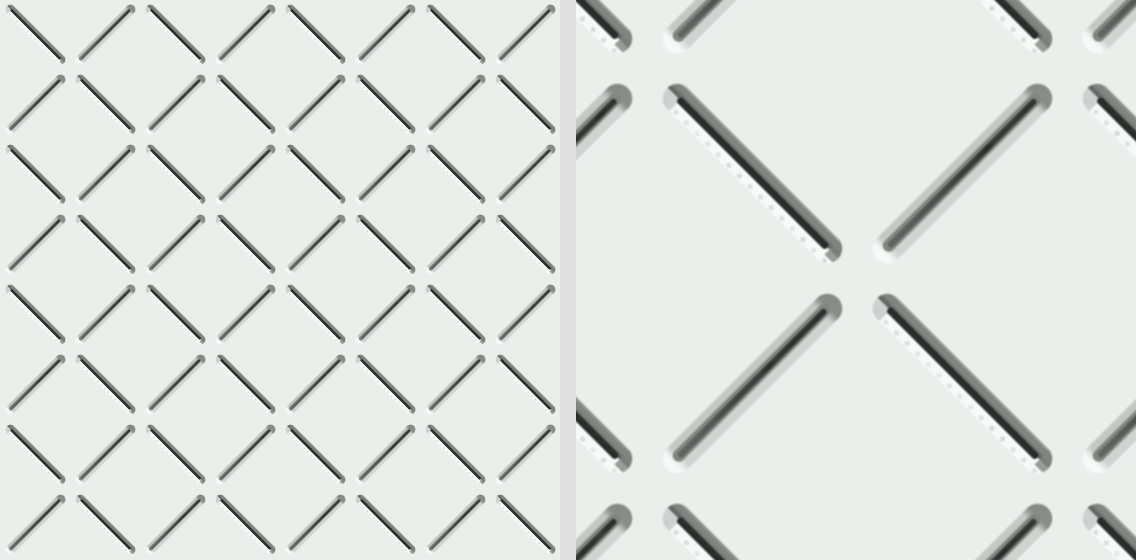
Left, the full canvas; right, a detail of the centre.
Give the GLSL for this pattern, as a three.js fragment shader.

```glsl
// Pale sheet with an 8 by 8 grid of diagonal embossed slots, alternating in direction
varying vec2 vUv;

const vec3 SHEET = vec3(0.918, 0.938, 0.926);
const vec3 SHINE = vec3(0.965, 0.98, 0.97);
const vec3 LIGHT = vec3(0.76, 0.79, 0.77);
const vec3 MIDDLE = vec3(0.50, 0.52, 0.50);
const vec3 SHADE = vec3(0.38, 0.40, 0.39);
const vec3 DARK = vec3(0.16, 0.175, 0.165);

float hash(vec2 p) {
  return fract(sin(dot(p, vec2(127.1, 311.7))) * 4375.85);
}

// Value noise along one slot
float streak(float x, float seed) {
  float i = floor(x), f = fract(x);
  return mix(hash(vec2(i, seed)), hash(vec2(i + 1.0, seed)), f * f * (3.0 - 2.0 * f));
}

// 1 above the edge, 0 below it, with a soft step
float above(float edge, float x) {
  return smoothstep(edge - 0.009, edge + 0.009, x);
}

// Distance to a segment of given half length lying along the first axis
float segment(vec2 p, float halfLength) {
  return length(vec2(p.x - clamp(p.x, -halfLength, halfLength), p.y));
}

// Falling slot: shaded upper wall, dark crease, bright dotted lower wall
vec3 fallingSlot(vec2 p, float grain) {
  vec3 wall = mix(SHADE, MIDDLE, smoothstep(0.01, 0.04, p.y));
  wall = mix(wall, LIGHT, 0.7 * smoothstep(0.052, 0.075, p.y));
  vec3 lower = mix(SHINE, LIGHT, 0.8 * (1.0 - above(-0.49, p.x)));
  float dots = 1.0 - smoothstep(0.006, 0.019, length(vec2((fract(p.x * 14.0) - 0.5) / 14.0, p.y + 0.052)));
  lower = mix(lower, LIGHT, dots * (0.3 + 0.35 * grain));
  vec3 color = mix(lower, wall, above(0.004, p.y));
  color = mix(color, MIDDLE, 0.8 * above(0.515, p.x) * above(-0.03, p.y));
  return mix(color, DARK, 1.0 - above(0.017, segment(p - vec2(0.0, 0.002), 0.485)));
}

// Rising slot: pale walls around a grey groove that darkens towards the top
vec3 risingSlot(vec2 p, float grain) {
  vec3 color = mix(mix(LIGHT, SHEET, 0.3), LIGHT, above(0.0, p.y));
  color = mix(color, SHINE, 1.0 - smoothstep(-0.54, -0.48, p.x));
  color = mix(color, MIDDLE, 0.9 * smoothstep(0.46, 0.52, p.x));
  color = mix(color, MIDDLE, 1.0 - above(0.029, segment(p - vec2(0.0, 0.005), 0.49)));
  float depth = smoothstep(-0.55, 0.2, p.x) * (0.72 + 0.28 * grain);
  vec3 crease = mix(SHADE, DARK, depth);
  return mix(color, crease, 1.0 - above(0.014, segment(p - vec2(0.0, 0.002), 0.48)));
}

void main() {
  vec2 grid = vUv * 8.0;
  vec2 cell = mod(floor(grid), 8.0);
  vec2 local = fract(grid) - vec2(0.507, 0.507);
  bool falling = mod(cell.x + cell.y, 2.0) > 0.5;

  // Slot frame: x runs along the slot to the right, y points to its upper side
  vec2 along = vec2(1.0, falling ? -1.0 : 1.0) * 0.7071;
  vec2 p = vec2(dot(local, along), dot(local, vec2(-along.y, along.x)));

  float grain = streak(p.x * 18.0 + 20.0, hash(cell) * 40.0);
  vec3 slot = falling ? fallingSlot(p, grain) : risingSlot(p, grain);
  float mask = 1.0 - above(0.07, segment(p, 0.505));
  gl_FragColor = vec4(mix(SHEET, slot, mask), 1.0);
}
```
